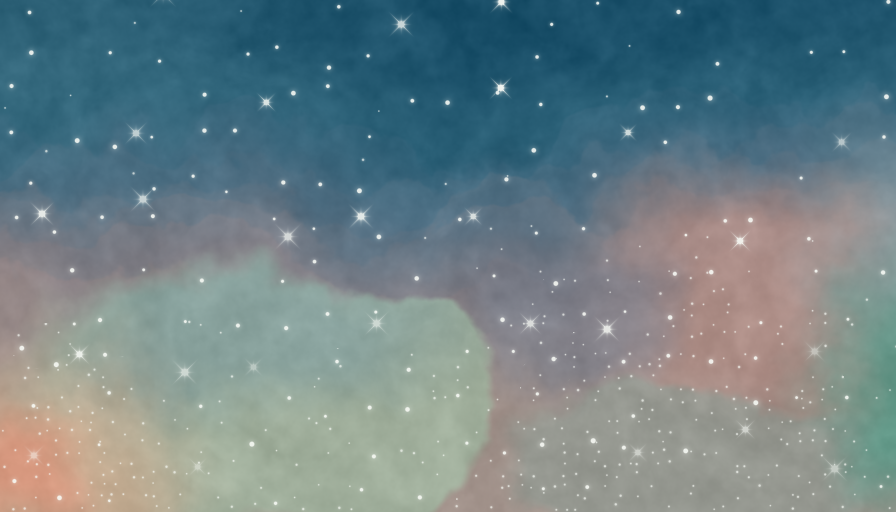
Give the GLSL for this background, as a WebGL 1 fragment shader.

```glsl
precision highp float;
// Watercolour night sky: a teal to mauve gradient with torn cloud crests,
// warped washes of sage, peach, pink and green, and a scatter of white stars.
// Washes are noise-warped superellipses; stars are hashed points in grids.
uniform vec2 u_resolution;

float hash(vec2 p) {
  return fract(sin(dot(p, vec2(127.1, 311.7))) * 43758.5453);
}

float noise(vec2 p) {
  vec2 i = floor(p), f = fract(p);
  f = f * f * (3.0 - 2.0 * f);
  return mix(mix(hash(i), hash(i + vec2(1, 0)), f.x),
             mix(hash(i + vec2(0, 1)), hash(i + vec2(1, 1)), f.x), f.y);
}

float fbm(vec2 p) {
  float sum = 0.0, amp = 0.5;
  for (int i = 0; i < 5; i++) {
    sum += amp * noise(p);
    p = mat2(1.6, 1.2, -1.2, 1.6) * p + 7.3;
    amp *= 0.5;
  }
  return sum;
}

// Coverage of a rounded patch of paint
float wash(vec2 p, vec2 centre, vec2 radius, float soft) {
  vec2 d = abs(p - centre) / radius;
  float edge = pow(d.x * d.x * d.x + d.y * d.y * d.y, 1.0 / 3.0);
  return 1.0 - smoothstep(1.0 - soft, 1.0 + soft, edge);
}

// Round stars, one candidate per grid cell
float dots(vec2 p, float cell, float chance, float radius, float seed) {
  vec2 id = floor(p / cell) + seed;
  vec2 spot = 0.2 + 0.6 * vec2(hash(id + 3.1), hash(id + 8.7));
  float d = length(fract(p / cell) - spot) * cell;
  float r = radius * (0.6 + 0.7 * hash(id + 5.3));
  float px = 1.0 / u_resolution.y;
  float disc = 1.0 - smoothstep(r - px, r + px, d);
  float glow = 0.25 * exp(-d * d / (r * r * 4.0));
  return step(hash(id), chance) * min(disc + glow, 1.0);
}

// Bright stars with long diagonal and short upright rays
float sparkles(vec2 p, float cell) {
  vec2 id = floor(p / cell) + 41.0;
  vec2 spot = 0.2 + 0.6 * vec2(hash(id + 2.3), hash(id + 6.1));
  vec2 d = (fract(p / cell) - spot) * cell;
  vec2 g = abs(vec2(d.x + d.y, d.x - d.y)) * 0.7071;
  vec2 a = abs(d);
  float size = 0.026 + 0.016 * hash(id + 9.4);
  float longRay = exp(-min(g.x, g.y) / 0.0013) * (1.0 - smoothstep(0.0, size, max(g.x, g.y)));
  float shortRay = exp(-min(a.x, a.y) / 0.0013) * (1.0 - smoothstep(0.0, size * 0.6, max(a.x, a.y)));
  float core = 1.3 * exp(-dot(d, d) / (size * size * 0.025));
  float halo = 0.22 * exp(-dot(d, d) / (size * size * 0.15));
  float light = mix(0.45, 1.0, hash(id + 1.7));
  return step(hash(id), 0.7) * light * min(core + halo + 0.8 * longRay + 0.5 * shortRay, 1.0);
}

void main() {
  vec2 p = gl_FragCoord.xy / u_resolution.y;
  vec2 warp = vec2(fbm(p * 4.0), fbm(p * 4.0 + 17.0)) - 0.5;
  vec2 q = p + 0.2 * warp + 0.035 * (fbm(p * 18.0) - 0.5);

  // Sky gradient, with the horizon dipping in the middle
  float dip = (p.x - 0.95) / 0.4;
  float h = q.y + 0.06 * exp(-dip * dip) - 0.04 * smoothstep(1.2, 1.6, p.x);
  vec3 col = mix(vec3(0.63, 0.57, 0.54), vec3(0.50, 0.49, 0.52), smoothstep(0.3, 0.53, h));
  col = mix(col, vec3(0.31, 0.43, 0.51), smoothstep(0.48, 0.65, h));
  col = mix(col, vec3(0.16, 0.37, 0.46), smoothstep(0.60, 0.80, h));
  col = mix(col, vec3(0.10, 0.31, 0.41), smoothstep(0.78, 1.02, h));
  col = mix(col, vec3(0.25, 0.45, 0.52), 0.5 * wash(q, vec2(0.0, 0.95), vec2(0.5, 0.3), 0.8));

  // Torn cloud crests, fading downward
  for (int i = 0; i < 6; i++) {
    float k = float(i);
    float crest = 0.80 - 0.065 * k + 0.25 * (fbm(vec2(p.x * 3.0, k * 7.0)) - 0.5);
    float d = crest - h + 0.16 * (fbm(p * 7.0 + k * 9.0) - 0.5);
    float veil = smoothstep(0.0, 0.014, d) * exp(-max(d, 0.0) * 9.0);
    col = mix(col, mix(vec3(0.28, 0.43, 0.52), vec3(0.64, 0.53, 0.52), k / 5.0), 0.3 * veil);
  }

  // Right side: pink cloud, grey hollow, pale edge and green corner
  col = mix(col, vec3(0.70, 0.56, 0.53), 0.8 * wash(q, vec2(1.47, 0.41), vec2(0.28, 0.20), 0.45));
  col = mix(col, vec3(0.47, 0.49, 0.54), 0.7 * wash(q, vec2(1.13, 0.36), vec2(0.19, 0.14), 0.4));
  col = mix(col, vec3(0.56, 0.60, 0.57), 0.7 * wash(q, vec2(1.36, 0.07), vec2(0.36, 0.15), 0.12));
  col = mix(col, vec3(0.52, 0.62, 0.65), 0.7 * wash(q, vec2(1.77, 0.52), vec2(0.15, 0.20), 0.6));
  col = mix(col, vec3(0.34, 0.60, 0.53), 0.85 * wash(q, vec2(1.79, 0.20), vec2(0.15, 0.22), 0.6));

  // Left side: sage pool with a teal upper part, peach and coral corner
  float softness = mix(0.16, 0.04, smoothstep(0.3, 0.9, p.x));
  vec3 sage = mix(vec3(0.63, 0.70, 0.62), vec3(0.49, 0.62, 0.62),
                  0.75 * wash(q, vec2(0.48, 0.36), vec2(0.36, 0.13), 0.6));
  col = mix(col, sage, 0.9 * wash(q, vec2(0.49, 0.22), vec2(0.47, 0.24), softness));
  col = mix(col, vec3(0.80, 0.67, 0.56), 0.85 * wash(q, vec2(0.03, 0.06), vec2(0.27, 0.24), 0.6));
  col = mix(col, vec3(0.88, 0.58, 0.48), 0.7 * wash(q, vec2(0.0, 0.1), vec2(0.10, 0.10), 0.8));

  // Pigment mottling
  col += 0.09 * (fbm(p * 14.0 + 3.0 * warp) - 0.48) + 0.06 * (fbm(p * 38.0) - 0.48);

  // Stars, with fine dust gathered along the bottom
  float dust = 0.35 * wash(p, vec2(0.15, 0.08), vec2(0.22, 0.20), 0.6)
             + 0.28 * wash(p, vec2(1.30, 0.20), vec2(0.36, 0.26), 0.6)
             + 0.12 * (1.0 - smoothstep(0.05, 0.45, p.y));
  float stars = 0.7 * dots(p, 0.021, dust, 0.0016, 5.0);
  stars = max(stars, 0.9 * dots(p, 0.085, 0.5, 0.0036, 23.0));
  stars = max(stars, sparkles(p, 0.22));
  gl_FragColor = vec4(mix(col, vec3(0.97, 0.98, 0.96), stars), 1.0);
}
```
